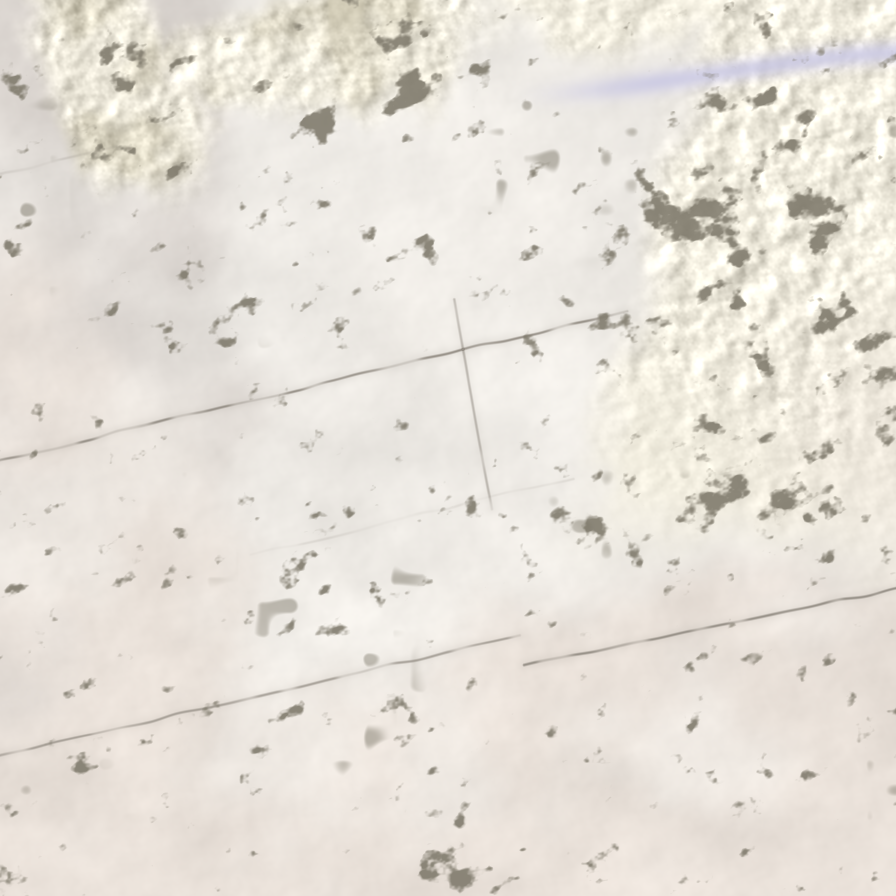
Give the GLSL for this texture, as a Shadertoy shader.

```glsl
// Pale weathered plaster wall with tilted seams, crumbled pitted patches and a lavender streak.

const vec3 WHITE_PLASTER = vec3(0.945, 0.933, 0.912);
const vec3 PINK_PLASTER  = vec3(0.912, 0.879, 0.848);
const vec3 GREY_PLASTER  = vec3(0.860, 0.838, 0.818);
const vec3 CREAM_RUBBLE  = vec3(0.948, 0.930, 0.868);
const vec3 OLIVE_STAIN   = vec3(0.800, 0.775, 0.690);
const vec3 PIT_DARK      = vec3(0.500, 0.480, 0.425);
const vec3 SEAM_DARK     = vec3(0.580, 0.555, 0.520);
const vec3 LAVENDER      = vec3(0.790, 0.785, 0.890);
const float RELIEF = 0.75;       // shading strength of the rubble
const float RUBBLE_SCALE = 42.0; // grains across the canvas
const float PIT_SCALE = 36.0;
const float SEAM_WIDTH = 0.0026;

// Pit clusters: centre and radius
const int CLUSTERS = 11;
const vec3 CLUSTER[CLUSTERS] = vec3[](
    vec3(0.36, 0.865, 0.030), vec3(0.47, 0.887, 0.028), vec3(0.775, 0.755, 0.050),
    vec3(0.86, 0.870, 0.045), vec3(0.91, 0.790, 0.045), vec3(0.84, 0.640, 0.026),
    vec3(0.715, 0.620, 0.027), vec3(0.78, 0.420, 0.028), vec3(0.665, 0.420, 0.026),
    vec3(0.975, 0.585, 0.035), vec3(0.495, 0.020, 0.030));

float hash(vec2 p) {
    vec3 q = fract(vec3(p.xyx) * 0.1031);
    q += dot(q, q.yzx + 33.33);
    return fract((q.x + q.y) * q.z);
}

float noise(vec2 p) {
    vec2 i = floor(p), f = fract(p);
    f = f * f * (3.0 - 2.0 * f);
    return mix(mix(hash(i), hash(i + vec2(1, 0)), f.x),
               mix(hash(i + vec2(0, 1)), hash(i + vec2(1, 1)), f.x), f.y);
}

float fbm(vec2 p) {
    float sum = 0.0, amp = 0.5;
    for (int i = 0; i < 4; i++) {
        sum += amp * noise(p);
        p = mat2(1.6, 1.2, -1.2, 1.6) * p + 17.3;
        amp *= 0.5;
    }
    return sum / 0.9375;
}

float segment(vec2 p, vec2 a, vec2 b) {
    vec2 d = b - a;
    return length(p - a - d * clamp(dot(p - a, d) / dot(d, d), 0.0, 1.0));
}

// Thin broken crack between two points
float seam(vec2 p, vec2 a, vec2 b, float wear) {
    p.y += 0.004 * (noise(p * 30.0) - 0.5);
    float gaps = smoothstep(wear - 0.25, wear + 0.25, noise(vec2(p.x + p.y, p.y * 0.3) * 38.0));
    float d = segment(p, a, b);
    return (1.0 - smoothstep(0.0, SEAM_WIDTH, d)) * mix(0.3, 1.0, gaps)
         + 0.12 * exp(-d * d / 4e-5);
}

float capsule(vec2 p, vec2 a, vec2 b, float r) {
    return 1.0 - smoothstep(r - 0.03, r + 0.025, segment(p, a, b));
}

void mainImage(out vec4 fragColor, in vec2 fragCoord) {
    vec2 p = fragCoord / iResolution.xy;
    vec2 warp = vec2(fbm(p * 9.0), fbm(p * 9.0 + 40.0)) - 0.5;
    vec2 q = p + 0.12 * warp;
    float cloud = fbm(p * 4.0 + 7.0);
    float mottle = fbm(p * vec2(13.0, 16.0) + 3.0);

    // Smooth plaster: grey left, white panel, pink floor
    vec3 col = mix(GREY_PLASTER, PINK_PLASTER, smoothstep(0.2, 0.6, cloud + 0.5 * (0.5 - p.y)));
    float panel = smoothstep(0.23, 0.31, p.x + 0.05 * (p.y - 0.5) + 0.1 * warp.x)
                * smoothstep(-0.05, 0.06, q.y - 0.16 - 0.22 * p.x);
    col = mix(col, WHITE_PLASTER, 0.9 * panel);
    col = mix(col, WHITE_PLASTER, 0.5 * smoothstep(0.5, 0.75, fbm(p * 5.0 + 21.0)));
    col += 0.09 * (mottle - 0.5) + 0.03 * (cloud - 0.5);

    // Crumbled regions
    float right = smoothstep(-0.03, 0.05, q.x - 0.53 - 0.25 * q.y) * smoothstep(0.33, 0.48, q.y);
    float left = max(capsule(q, vec2(0.08, 1.02), vec2(0.17, 0.83), 0.065),
                     capsule(q, vec2(0.24, 0.93), vec2(0.46, 0.97), 0.065));
    float top = capsule(q, vec2(0.45, 1.01), vec2(1.0, 0.98), 0.05);
    float rubble = max(max(right, left), top);
    float coarse = max(max(right * smoothstep(0.3, 0.75, p.y + 0.3 * warp.y), left), 0.6 * top);
    col = mix(col, CREAM_RUBBLE, 0.85 * rubble);
    col = mix(col, PINK_PLASTER, 0.4 * right * smoothstep(0.75, 1.0, p.x) * smoothstep(0.75, 0.5, p.y));
    col = mix(col, OLIVE_STAIN, 0.65 * left * smoothstep(0.42, 0.7, fbm(p * 12.0 + 5.0)));

    // Relief lit from the upper left
    vec2 grain = mat2(0.8, -0.6, 0.6, 0.8) * p * vec2(RUBBLE_SCALE);
    float slope = fbm(grain) - fbm(grain + vec2(-0.15, 0.3));
    col += RELIEF * slope * (0.05 + 0.75 * coarse);

    // Drips along the top edge
    float drips = smoothstep(0.55, 0.85, noise(vec2(p.x * 75.0, p.y * 9.0)));
    col = mix(col, OLIVE_STAIN, 0.7 * drips * capsule(p, vec2(0.36, 1.0), vec2(0.43, 1.0), 0.04));

    // Lavender streak, fading to the left
    float bend = 0.893 + 0.05 * smoothstep(0.55, 1.05, p.x);
    float streak = exp(-pow((p.y - bend) / 0.013, 2.0)) * smoothstep(0.56, 0.74, p.x);
    col = mix(col, LAVENDER, 0.85 * streak);

    // Seams
    float cracks = seam(p, vec2(-0.01, 0.484), vec2(0.70, 0.653), 0.45);
    cracks += 0.8 * seam(p, vec2(-0.01, 0.154), vec2(0.58, 0.291), 0.4);
    cracks += seam(p, vec2(0.585, 0.257), vec2(1.01, 0.345), 0.35);
    cracks += 0.6 * seam(p, vec2(0.507, 0.664), vec2(0.549, 0.43), 0.4);
    cracks += 0.3 * seam(p, vec2(0.0, 0.806), vec2(0.13, 0.835), 0.5);
    cracks += 0.2 * seam(p, vec2(0.28, 0.38), vec2(0.64, 0.467), 0.6);
    col = mix(col, SEAM_DARK, clamp(0.85 * cracks, 0.0, 1.0));

    // Ragged pits gathered in clusters
    float density = 0.3 * right + 0.15 * left;
    for (int i = 0; i < CLUSTERS; i++) {
        vec2 d = (p - CLUSTER[i].xy) / CLUSTER[i].z;
        density = max(density, exp(-0.7 * dot(d, d)));
    }
    vec2 pitPos = mat2(0.9, -0.44, 0.44, 0.9) * p * PIT_SCALE * vec2(1.0, 1.3);
    float pit = smoothstep(0.70, 0.84, fbm(pitPos + 11.0) + 0.22 * density);
    col = mix(col, PIT_DARK, 0.9 * pit);

    // Sparse small specks
    float speck = smoothstep(0.84, 0.94, noise(p * 34.0 + 60.0)) * smoothstep(0.6, 0.8, noise(p * 7.0 + 9.0));
    col = mix(col, PIT_DARK, 0.5 * speck);

    fragColor = vec4(clamp(col, 0.0, 1.0), 1.0);
}
```
